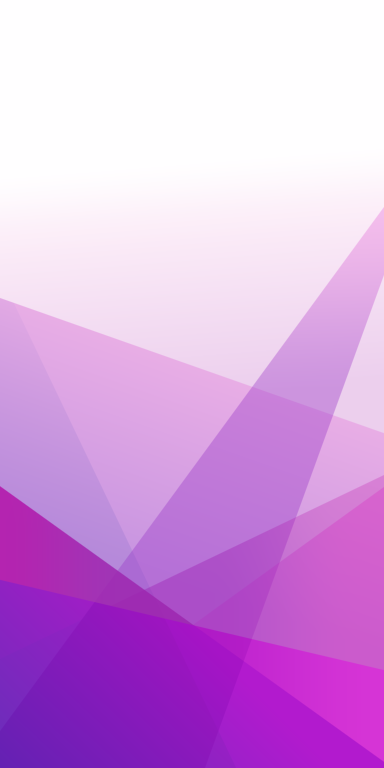
Write a Shadertoy shader that draws this background.

```glsl
// Overlapping translucent violet and magenta planes under a white sky fade.
// Each plane is a half-plane bounded by a straight edge; the planes are
// composited from back to front, with tints that drift across the canvas.

// Edges: height at the left and right canvas sides (canvas is 1 wide, 2 high)
const vec2 VEIL_EDGE   = vec2(1.224, 0.872);
const vec2 SHADE_EDGE  = vec2(1.286, -0.805);
const vec2 BEAM_LEFT   = vec2(0.096, 1.461);
const vec2 BEAM_RIGHT  = vec2(-1.470, 1.284);
const vec2 RISE_EDGE   = vec2(0.284, 0.763);
const vec2 FAN_EDGE    = vec2(0.010, 0.732);
const vec2 SLOPE_EDGE  = vec2(0.734, 0.016);
const vec2 FLOOR_EDGE  = vec2(0.490, 0.255);

// Sky and veil colours
const vec3 WHITE       = vec3(1.0, 0.997, 1.0);
const vec3 BLUSH       = vec3(0.985, 0.925, 0.970);
const vec3 MAUVE       = vec3(0.925, 0.810, 0.930);
const vec3 VEIL_PINK   = vec3(0.910, 0.680, 0.900);
const vec3 VEIL_LILAC  = vec3(0.780, 0.580, 0.880);
const vec3 SHADE_BLUE  = vec3(0.620, 0.480, 0.820);

// Tints of the crossing planes
const vec3 BEAM_ROSE   = vec3(0.900, 0.450, 0.850);
const vec3 BEAM_VIOLET = vec3(0.600, 0.220, 0.780);
const vec3 RISE_VIOLET = vec3(0.580, 0.000, 0.650);
const vec3 RISE_ROSE   = vec3(0.760, 0.140, 0.690);
const vec3 FAN_VIOLET  = vec3(0.700, 0.170, 0.750);
const vec3 FAN_ROSE    = vec3(0.850, 0.140, 0.750);

// Foreground colours and the multipliers where planes cross it
const vec3 SLOPE_RED   = vec3(0.703, 0.070, 0.660);
const vec3 SLOPE_PLUM  = vec3(0.615, 0.147, 0.686);
const vec3 FLOOR_PLUM  = vec3(0.740, 0.130, 0.810);
const vec3 FLOOR_PINK  = vec3(0.840, 0.200, 0.840);
const vec3 DEEP_INDIGO = vec3(0.420, 0.180, 0.750);
const vec3 DEEP_PURPLE = vec3(0.700, 0.100, 0.810);
const vec3 BEAM_SHADOW = vec3(0.930, 0.750, 0.960);
const vec3 RISE_SHADOW = vec3(0.965, 1.040, 0.995);

// Vertical depth of p below an edge
float depthBelow(vec2 p, vec2 edge) {
    return mix(edge.x, edge.y, p.x) - p.y;
}

// Smooth coverage of the half-plane below an edge
float below(vec2 p, vec2 edge, float pixel) {
    float dist = depthBelow(p, edge) / length(vec2(1.0, edge.y - edge.x));
    return smoothstep(-0.75 * pixel, 0.75 * pixel, dist);
}

// Slightly tilted fade from white through blush to mauve
vec3 sky(vec2 p) {
    float h = p.y - 0.08 * p.x;
    vec3 c = mix(WHITE, BLUSH, smoothstep(1.56, 1.33, h));
    return mix(c, MAUVE, clamp((1.36 - h) / 0.43, 0.0, 1.0));
}

void mainImage(out vec4 fragColor, in vec2 fragCoord) {
    vec2 p = fragCoord / iResolution.xy * vec2(1.0, 2.0);
    float pixel = 2.0 / iResolution.y;

    // Coverage of every plane
    float veil  = below(p, VEIL_EDGE, pixel);
    float shade = below(p, SHADE_EDGE, pixel);
    float beam  = below(p, BEAM_LEFT, pixel) * (1.0 - below(p, BEAM_RIGHT, pixel));
    float rise  = below(p, RISE_EDGE, pixel);
    float fan   = below(p, FAN_EDGE, pixel);
    float slope = below(p, SLOPE_EDGE, pixel);
    float ground = below(p, FLOOR_EDGE, pixel);

    // Pale veil with its cooler left side
    float depth = clamp(depthBelow(p, VEIL_EDGE) / 0.573, 0.0, 1.0);
    vec3 col = mix(sky(p), mix(VEIL_PINK, VEIL_LILAC, depth), veil);
    col = mix(col, SHADE_BLUE, veil * shade * mix(0.08, 0.42, depth));

    // Translucent beam and the two planes rising to the right
    vec3 beamTint = mix(BEAM_ROSE, BEAM_VIOLET, smoothstep(1.46, 0.94, p.y));
    col = mix(col, beamTint, 0.39 * beam);
    col = mix(col, mix(RISE_VIOLET, RISE_ROSE, smoothstep(0.55, 0.9, p.x)), 0.3 * rise);
    col = mix(col, mix(FAN_VIOLET, FAN_ROSE, smoothstep(0.6, 0.95, p.x)), 0.3 * fan);

    // Dark plane falling from the left
    col = mix(col, mix(SLOPE_RED, SLOPE_PLUM, smoothstep(0.0, 0.32, p.x)), 0.85 * slope);

    // Saturated floor, deeper under the falling plane
    vec3 bright = mix(FLOOR_PLUM, FLOOR_PINK, smoothstep(0.5, 1.0, p.x));
    vec3 deep = mix(DEEP_INDIGO, DEEP_PURPLE, clamp((p.x + p.y) / 0.87, 0.0, 1.0));
    vec3 base = mix(bright, deep, slope);
    base *= mix(vec3(1.0), BEAM_SHADOW, beam);
    base *= mix(vec3(1.0), RISE_SHADOW, rise * slope * (1.0 - beam) * shade);
    base *= 1.0 - 0.025 * shade;
    col = mix(col, base, 0.97 * ground);

    fragColor = vec4(col, 1.0);
}
```
